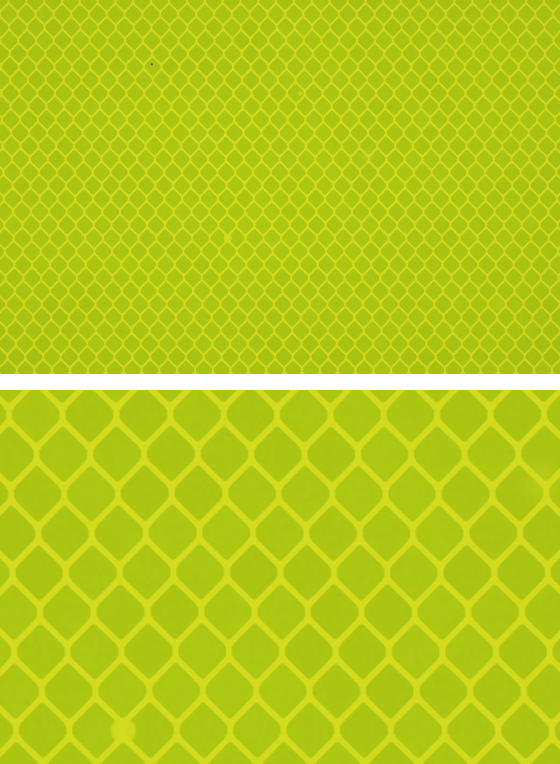
Top: the whole. Bottom: its middle third, enlarged.
Reproduce this texture procedurally as a Shadertoy shader.

```glsl
// Fluorescent yellow-green sheeting: square cells on point, sealed by a pale
// mesh with short upright links. One quarter of the lattice is folded out to
// the whole sheet; noise, cell tints and a few blemishes add slight wear.

const vec3 CELL_COLOR = vec3(0.665, 0.768, 0.068);
const vec3 MESH_COLOR = vec3(0.818, 0.850, 0.118);
const vec3 SPECK_COLOR = vec3(0.32, 0.20, 0.05);

// Lengths in canvas heights
const vec2 PERIOD = vec2(0.0477, 0.0705);
const vec2 ANCHOR = vec2(0.609, 0.363);   // centre of one link
const float LINK_LENGTH = 0.0115;
const float HALF_WIDTH = 0.0027;
const float FILLET = 0.0034;
const float LEAN = 0.022;                 // sideways drift of the columns

float hash(vec2 p) {
    vec3 q = fract(vec3(p.xyx) * 0.1031);
    q += dot(q, q.yzx + 33.33);
    return fract((q.x + q.y) * q.z);
}

float valueNoise(vec2 p) {
    vec2 i = floor(p), f = fract(p);
    f = f * f * (3.0 - 2.0 * f);
    return mix(mix(hash(i), hash(i + vec2(1, 0)), f.x),
               mix(hash(i + vec2(0, 1)), hash(i + vec2(1, 1)), f.x), f.y);
}

float smoothMin(float a, float b, float k) {
    float h = max(k - abs(a - b), 0.0) / k;
    return min(a, b) - 0.25 * k * h * h;
}

float segmentDistance(vec2 p, vec2 a, vec2 b) {
    vec2 ab = b - a;
    return length(p - a - ab * clamp(dot(p - a, ab) / dot(ab, ab), 0.0, 1.0));
}

// Distance to the centre line of the mesh, rounded where wires meet
float meshDistance(vec2 p, vec2 period, float linkLength, float fillet) {
    vec2 q = abs(p - period * round(p / period));
    vec2 corner = 0.5 * period;
    vec2 start = vec2(0.0, 0.5 * linkLength);
    vec2 end = corner - start;
    float wire = segmentDistance(q, start, end);
    float mirrored = min(segmentDistance(vec2(-q.x, q.y), start, end),
                         segmentDistance(vec2(period.x - q.x, q.y), start, end));
    float links = min(segmentDistance(q, vec2(0), start),
                      segmentDistance(q, end, corner));
    return min(smoothMin(wire, mirrored, fillet), links);
}

// Integer label of the nearest cell in the two interleaved grids
vec2 cellId(vec2 p, vec2 period) {
    vec2 g = p / period;
    vec2 a = round(g - vec2(0.5, 0.0)) + vec2(0.5, 0.0);
    vec2 b = round(g - vec2(0.0, 0.5)) + vec2(0.0, 0.5);
    return 2.0 * (length(g - a) < length(g - b) ? a : b);
}

float spot(vec2 p, vec2 center, float radius, float blur) {
    return 1.0 - smoothstep(radius - blur, radius + blur, length(p - center));
}

void mainImage(out vec4 fragColor, in vec2 fragCoord) {
    vec2 uv = fragCoord / iResolution.xy;
    vec2 p = fragCoord / iResolution.y;
    float blur = max(0.7 / iResolution.y, 0.0011);

    // Lattice position, with a faint unevenness of the sheet
    vec2 lattice = p - ANCHOR;
    lattice.x += LEAN * lattice.y;
    lattice += 0.0012 * (vec2(valueNoise(p * 9.0), valueNoise(p * 9.0 + 40.0)) - 0.5);

    // Cells: small tint steps, broad mottling and fine grain
    float tint = hash(cellId(lattice, PERIOD) + 200.0) - 0.5;
    float mottle = valueNoise(p * 6.0) - 0.5;
    float grain = valueNoise(p * 260.0) - 0.5;
    vec3 color = CELL_COLOR * (1.0 + 0.014 * tint + 0.012 * mottle + 0.015 * grain);

    // Mesh
    float width = HALF_WIDTH * (0.94 + 0.12 * valueNoise(p * 30.0));
    float d = meshDistance(lattice, PERIOD, LINK_LENGTH, FILLET);
    float mesh = 1.0 - smoothstep(width - blur, width + blur, d);
    color = mix(color, MESH_COLOR, mesh);

    // Blemishes: two sealed blobs, faint smudges and one dark speck
    color = mix(color, MESH_COLOR, 0.9 * spot(p, ANCHOR, 0.011, 0.002));
    color = mix(color, MESH_COLOR, 0.7 * spot(p, vec2(0.803, 0.75), 0.006, 0.003));
    float smudge = spot(p, vec2(0.982, 0.584), 0.014, 0.012)
                 + spot(p, vec2(1.334, 0.184), 0.014, 0.012);
    color = mix(color, MESH_COLOR, 0.3 * smudge);
    color = mix(color, SPECK_COLOR, 0.85 * spot(p, vec2(0.406, 0.828), 0.0025, blur));

    // Light falls off a little toward the sides, more on the right
    float falloff = dot(uv - vec2(0.45, 0.5), uv - vec2(0.45, 0.5));
    color *= 1.01 - 0.07 * falloff;
    fragColor = vec4(color, 1.0);
}
```
